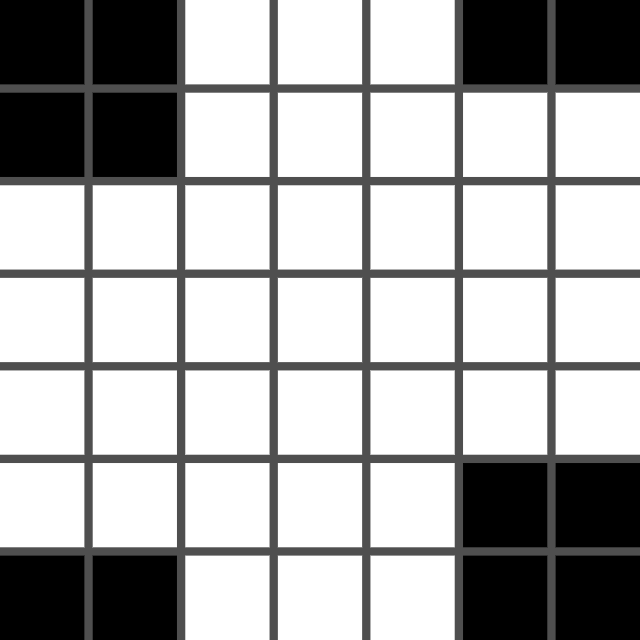
Reproduce this pattern procedurally as a WebGL 2 fragment shader.

```glsl
#version 300 es
precision highp float;
// A seven by seven grid of white cells with black corner blocks and grey rules.

#define CELLS 7.0
#define PITCH 0.14466
#define RULE_WIDTH 0.0130
#define PAPER vec3(1.0)
#define INK vec3(0.0)
#define RULE_GREY vec3(0.31)

uniform vec2 u_resolution;
out vec4 fragColor;

// 1 inside the corner blocks; two opposite corners are a full two cells tall
float cornerBlock(vec2 cell) {
    vec2 reach = abs(cell);
    bool outerColumn = reach.x > 1.5;
    bool outerRow = reach.y > 2.5;
    bool tallCorner = reach.y > 1.5 && cell.x * cell.y < 0.0;
    return outerColumn && (outerRow || tallCorner) ? 1.0 : 0.0;
}

// Coverage of the rules between neighbouring cells
float ruleMask(vec2 grid, float pixel) {
    vec2 nearest = clamp(round(grid), 1.0, CELLS - 1.0);
    vec2 offset = abs(grid - nearest) * PITCH;
    float edge = min(offset.x, offset.y) - 0.5 * RULE_WIDTH;
    return clamp(0.5 - edge / pixel, 0.0, 1.0);
}

void main() {
    float side = min(u_resolution.x, u_resolution.y);
    vec2 centred = (gl_FragCoord.xy - 0.5 * u_resolution) / side;
    vec2 grid = centred / PITCH + 0.5 * CELLS;

    // Cell fill, indexed from the middle cell
    vec2 cell = floor(grid) - floor(0.5 * CELLS);
    vec3 colour = mix(PAPER, INK, cornerBlock(cell));

    // Rules on top
    colour = mix(colour, RULE_GREY, ruleMask(grid, 1.0 / side));
    fragColor = vec4(colour, 1.0);
}
```
